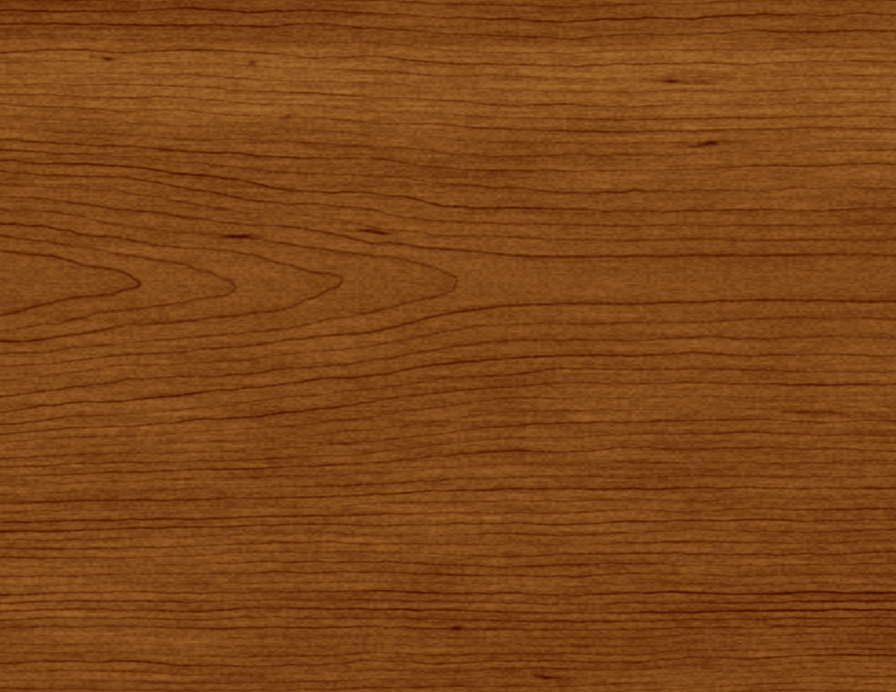
Reproduce this texture procedurally as a WebGL 1 fragment shader.

```glsl
#ifdef GL_FRAGMENT_PRECISION_HIGH
precision highp float;
#else
precision mediump float;
#endif
// Flat-sawn reddish brown timber with a cathedral figure opening to the left.
// A warped ring field gives the growth lines; stretched noise gives fibres,
// and a loop scatters small dark flecks along the grain.

uniform vec2 u_resolution;

float hash(vec2 p) {
  p = fract(p * vec2(0.1031, 0.1137));
  p += dot(p, p.yx + 33.33);
  return fract((p.x + p.y) * p.x * 17.0);
}

// Smooth value noise, centred on zero
float noise(vec2 p) {
  vec2 i = floor(p), f = fract(p);
  f = f * f * (3.0 - 2.0 * f);
  float low = mix(hash(i), hash(i + vec2(1.0, 0.0)), f.x);
  float high = mix(hash(i + vec2(0.0, 1.0)), hash(i + vec2(1.0, 1.0)), f.x);
  return mix(low, high, f.y) - 0.5;
}

// Growth ring count: whole numbers are the dark late-wood lines
float rings(vec2 p) {
  float wander = 0.016 * noise(p * vec2(2.5, 5.0) + 7.0)
               + 0.006 * noise(p * vec2(11.0, 26.0) + 31.0)
               + 0.0022 * noise(p * vec2(48.0, 85.0));
  float d = p.y - 0.59 + wander;
  float x = p.x + 0.11 * noise(p * vec2(5.0, 15.0) + 3.0)
                + 0.045 * noise(p * vec2(17.0, 38.0) + 19.0)
                + 0.012 * noise(p * vec2(50.0, 90.0) + 41.0);

  // Rings advance along the heart, then level off to the right
  float reach = 0.5 * (x + 0.72 - sqrt((x - 0.72) * (x - 0.72) + 0.006));
  float along = (6.5 * reach - 0.32) * exp(-12.0 * d * d);
  float across = 62.0 * (sqrt(d * d + 0.0036) - 0.06);
  float below = max(-d - 0.1, 0.0);
  return along + across + 30.0 * below * below + 1.2 * noise(vec2(p.x * 0.8, p.y * 13.0));
}

// Dark mineral flecks, drawn out along the grain
float flecks(vec2 p) {
  float dark = 0.0;
  for (int i = 0; i < 10; i++) {
    float k = float(i) * 7.0 + 3.0;
    vec2 center = vec2(1.29 * hash(vec2(k, 11.0)), hash(vec2(k, 47.0)));
    float halfLength = mix(0.006, 0.04, hash(vec2(k, 83.0)));
    vec2 q = p - center;
    q.y += 0.008 * noise(vec2(p.x * 30.0, k));
    q /= vec2(halfLength, 0.0032);
    dark = max(dark, exp(-dot(q, q)) * (0.75 + noise(p * vec2(70.0, 160.0))));
  }
  return dark;
}

void main() {
  vec2 p = gl_FragCoord.xy / u_resolution.y;
  float pixel = 1.0 / u_resolution.y;

  // Distance to the nearest ring line, in canvas units
  float e = 0.001;
  float ring = rings(p);
  vec2 slope = vec2(rings(p + vec2(e, 0.0)), rings(p + vec2(0.0, e))) - ring;
  float steepness = max(length(slope) / e, 6.0);
  float id = floor(ring + 0.5);
  float side = ring - id;
  float dist = abs(side) / steepness;

  // Lines vary from ring to ring and fade in and out along the grain
  float heart = exp(-90.0 * (p.y - 0.59) * (p.y - 0.59));
  float strength = mix(0.3, 1.0, hash(vec2(id + 60.0, 5.0)));
  strength *= 0.85 + 0.8 * noise(vec2(p.x * 5.0, id * 7.3));
  strength = mix(strength, 0.9, 0.6 * heart);
  float line = 1.0 - smoothstep(0.0, 0.0017 + 0.001 * heart + pixel, dist);
  float lateWood = smoothstep(-0.5, 0.0, side)
                 * (1.0 - smoothstep(-pixel, pixel, side / steepness));

  // Broad bands of light and dark across the board
  float tone = 0.035 * exp(-150.0 * (p.y - 0.86) * (p.y - 0.86));
  tone -= 0.04 * smoothstep(0.92, 0.95, p.y + 0.02 * noise(p * 3.0));
  tone -= 0.035 * (1.0 - smoothstep(0.0, 0.12, p.y));
  tone += 0.06 * noise(p * vec2(1.6, 9.0) + 13.0);
  tone += 0.03 * noise(p * vec2(7.0, 16.0) + 23.0);

  // Fibres and fine speckle
  float calm = 1.0 - 0.45 * heart;
  tone += 0.07 * calm * noise(vec2(p.x * 8.0, p.y * 210.0 + 0.5 * ring));
  tone += 0.055 * calm * noise(p * vec2(38.0, 320.0));
  tone += 0.08 * noise(p * vec2(190.0, 330.0) + 5.0);

  // Growth lines and flecks
  tone -= 0.13 * strength * line + 0.032 * lateWood * strength;
  tone -= 0.24 * flecks(p);

  vec3 wood = vec3(0.514, 0.291, 0.102) + tone * vec3(1.0, 1.0, 0.6);
  gl_FragColor = vec4(max(wood, vec3(0.17, 0.06, 0.01)), 1.0);
}
```
